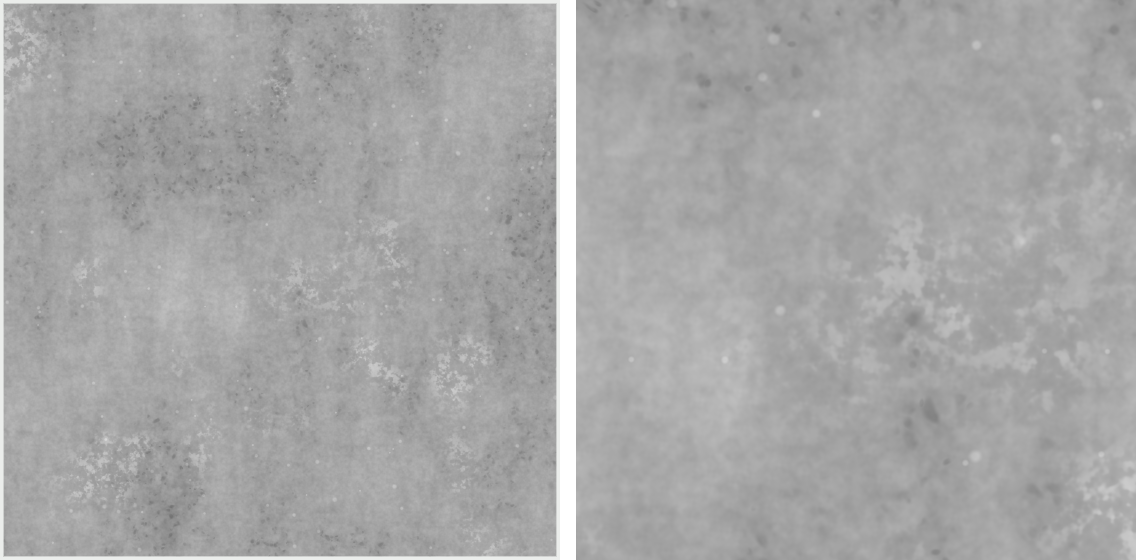
Left, the full canvas; right, a detail of the centre.
Reproduce this texture procedurally as a WebGL 2 fragment shader.

```glsl
#version 300 es
precision highp float;
// Worn grey concrete slab with cloudy stains, faint vertical streaks, pits and a pale rim.

uniform vec2 u_resolution;
out vec4 outColor;

const vec3 RIM_COLOR = vec3(0.92, 0.93, 0.92);
const float RIM_WIDTH = 0.0065;
const float BASE_GREY = 0.642;
const float CLOUD_SCALE = 4.5;
const float CLOUD_DEPTH = 0.15;
const vec2 STREAK_SCALE = vec2(26.0, 7.0);
const float STREAK_DEPTH = 0.085;
const vec2 WEAVE_SCALE = vec2(150.0, 22.0);
const float WEAVE_DEPTH = 0.022;
const float MOTTLE_SCALE = 75.0;
const float MOTTLE_DEPTH = 0.075;
const float GRAIN_SCALE = 210.0;
const float GRAIN_DEPTH = 0.055;
const float PIT_SCALE = 105.0;
const float PIT_DEPTH = 0.075;
const float FLECK_SCALE = 70.0;
const float FLECK_GAIN = 0.09;
const float SCUFF_GAIN = 0.10;

float hash(vec2 cell) {
  uvec2 q = uvec2(ivec2(cell) + 4096) * uvec2(1597u, 3812u);
  uint n = (q.x ^ (q.y + 7919u)) * 747796u + q.y * 2891u;
  n = (n ^ (n >> 15)) * 277803u;
  n = (n ^ (n >> 13)) * 668265u;
  return float((n ^ (n >> 16)) & 65535u) / 65535.0;
}

float valueNoise(vec2 p) {
  vec2 i = floor(p), f = fract(p);
  f = f * f * (3.0 - 2.0 * f);
  float low = mix(hash(i), hash(i + vec2(1, 0)), f.x);
  float high = mix(hash(i + vec2(0, 1)), hash(i + vec2(1, 1)), f.x);
  return mix(low, high, f.y);
}

// Layered noise, centred on zero; each layer is turned to hide the lattice.
float layers(vec2 p, int count, float turn) {
  float sum = 0.0, weight = 0.5, total = 0.0;
  mat2 rotation = mat2(cos(turn), sin(turn), -sin(turn), cos(turn));
  for (int i = 0; i < count; i++) {
    sum += weight * (valueNoise(p) - 0.5);
    total += weight;
    p = rotation * p * 2.03 + 17.3;
    weight *= 0.55;
  }
  return sum / total;
}

// Cellular spots: soft discs of random radius, kept in a share of the cells.
float spots(vec2 p, float share) {
  vec2 home = floor(p);
  float cover = 0.0;
  for (int y = -1; y <= 1; y++) {
    for (int x = -1; x <= 1; x++) {
      vec2 cell = home + vec2(x, y);
      vec2 center = cell + vec2(hash(cell + 31.0), hash(cell + 77.0));
      float radius = mix(0.25, 0.7, hash(cell + 143.0));
      float disc = 1.0 - smoothstep(radius * 0.3, radius, length(p - center));
      cover = max(cover, disc * step(hash(cell), share));
    }
  }
  return cover;
}

float concrete(vec2 uv) {
  vec2 warp = vec2(valueNoise(uv * 60.0), valueNoise(uv * 60.0 + 40.0)) - 0.5;
  vec2 p = uv + warp * 0.012;

  // Broad stains and trowel streaks
  float cloud = layers(p * CLOUD_SCALE + 3.7, 5, 0.6);
  float streak = layers(p * STREAK_SCALE + 51.0, 3, 0.0);
  float weave = valueNoise(p * WEAVE_SCALE) + valueNoise(p.yx * WEAVE_SCALE + 90.0) - 1.0;
  float stain = smoothstep(0.02, -0.18, cloud + 0.5 * streak);

  // Fine surface, rougher inside the stains
  float mottle = layers(uv * MOTTLE_SCALE + 9.0, 3, 0.7);
  float grain = layers(uv * GRAIN_SCALE + 23.0, 2, 0.9);
  float pits = spots((uv + warp * 0.01) * PIT_SCALE, 0.45) * stain;
  pits *= smoothstep(-0.1, 0.15, -mottle);

  // Pale flecks and scuffed patches
  float flecks = spots(uv * FLECK_SCALE * 1.7 + 200.0, 0.012);
  float scuffArea = smoothstep(0.13, 0.32, layers(uv * 6.0 + 130.0, 3, 0.5));
  float scuffs = scuffArea * smoothstep(-0.05, 0.25, mottle + 0.5 * grain);

  return BASE_GREY + CLOUD_DEPTH * cloud + STREAK_DEPTH * streak
    + WEAVE_DEPTH * weave + MOTTLE_DEPTH * mottle * (0.8 + 0.5 * stain)
    + GRAIN_DEPTH * grain - PIT_DEPTH * pits
    + FLECK_GAIN * flecks + SCUFF_GAIN * scuffs;
}

void main() {
  vec2 uv = gl_FragCoord.xy / u_resolution;
  float pixel = 1.0 / min(u_resolution.x, u_resolution.y);
  vec2 toEdge = min(uv, 1.0 - uv);
  float inside = smoothstep(-pixel, pixel, min(toEdge.x, toEdge.y) - RIM_WIDTH);
  outColor = vec4(mix(RIM_COLOR, vec3(concrete(uv)), inside), 1.0);
}
```
